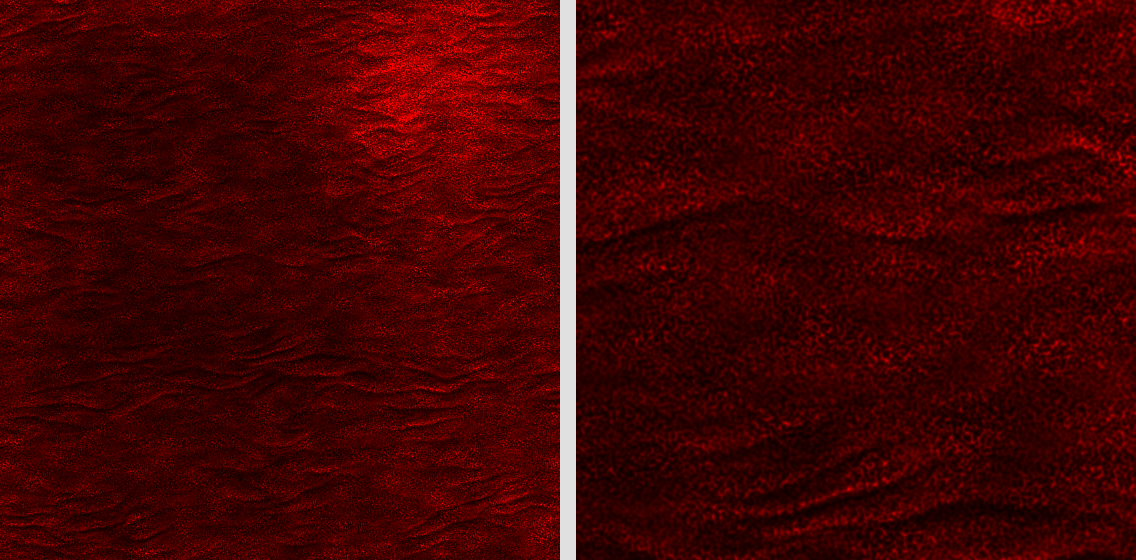
Left: the whole. Right: its middle third, enlarged.
Write a Shadertoy shader that draws this texture.

```glsl
// Dark red crinkled velvet: fine grain over wind-like horizontal creases, lit from the upper right.
#define BASE_RED 0.268
#define GLOW_GAIN 0.85
#define CREASE_GAIN 0.80
#define CREASE_SHARPNESS 6.0
#define CREASE_SCALE vec2(9.0, 30.0)
#define CREASE_STEP 0.0025
#define CREASE_TILT 0.10
#define MOTTLE_GAIN 0.50
#define GRAIN_GAIN 1.20
#define GRAIN_SCALE 365.0

vec2 randomGradient(vec2 cell) {
    vec3 q = fract(cell.xyx * vec3(0.1031, 0.1030, 0.0973));
    q += dot(q, q.yzx + 33.33);
    float angle = 6.28318 * fract((q.x + q.y) * q.z);
    return vec2(cos(angle), sin(angle));
}

float gradientNoise(vec2 p) {
    vec2 cell = floor(p), f = p - cell;
    vec2 w = f * f * f * (f * (f * 6.0 - 15.0) + 10.0);
    vec2 e = vec2(0.0, 1.0);
    float a = dot(randomGradient(cell), f);
    float b = dot(randomGradient(cell + e.yx), f - e.yx);
    float c = dot(randomGradient(cell + e.xy), f - e.xy);
    float d = dot(randomGradient(cell + e.yy), f - e.yy);
    return mix(mix(a, b, w.x), mix(c, d, w.x), w.y);
}

// Sharp crests along the zero lines of stretched noise
float ridge(vec2 p) {
    float n = gradientNoise(p);
    return exp(-CREASE_SHARPNESS * sqrt(n * n + 0.0006));
}

float clothHeight(vec2 p) {
    p.y -= CREASE_TILT * p.x;
    p.y += 0.035 * gradientNoise(p * vec2(5.0, 7.0) + 3.7);
    p.y += 0.012 * gradientNoise(p * vec2(19.0, 16.0) + 21.3);
    return ridge(p * CREASE_SCALE + 40.0)
         + 0.35 * ridge(p * CREASE_SCALE * vec2(2.1, 1.8) + 90.0);
}

// Crests are lit from above and drop into thin shadow below
float creaseShade(vec2 p) {
    vec2 stepUp = vec2(0.0, CREASE_STEP);
    float slope = clothHeight(p - stepUp) - clothHeight(p + stepUp);
    float patches = smoothstep(-0.25, 0.35, gradientNoise(p * vec2(5.0, 8.0) + 61.0));
    return slope * (slope < 0.0 ? 1.15 : 0.85) * (0.3 + patches);
}

float glow(vec2 p, vec2 center, vec2 radius) {
    vec2 d = (p - center) / radius;
    return exp(-dot(d, d));
}

// Broad light, as a change in log brightness
float broadLight(vec2 p) {
    float light = -0.27;
    light += GLOW_GAIN * glow(p, vec2(0.77, 0.84), vec2(0.25, 0.20));
    light += 0.48 * glow(p, vec2(1.04, 0.45), vec2(0.28, 0.60));
    light += 0.32 * glow(p, vec2(-0.03, 0.60), vec2(0.13, 0.50));
    light += 0.28 * glow(p, vec2(0.30, -0.02), vec2(0.50, 0.12));
    light += 0.30 * glow(p, vec2(0.35, 1.02), vec2(0.40, 0.07));
    return light + 0.45 * gradientNoise(p * 3.5 + 12.0);
}

float mottle(vec2 p) {
    p.y -= CREASE_TILT * p.x;
    return gradientNoise(p * vec2(16.0, 34.0) + 7.0)
         + 0.6 * gradientNoise(p * vec2(45.0, 90.0) + 31.0);
}

// Pixel-fine speckle, turned off the noise lattice
float grain(vec2 p) {
    vec2 q = mat2(0.80, 0.60, -0.60, 0.80) * p * GRAIN_SCALE;
    float clumps = 1.0 + 0.9 * gradientNoise(p * vec2(22.0, 40.0) + 53.0);
    return clumps * (gradientNoise(q + 17.0) + 0.5 * gradientNoise(q.yx * 0.57 + 71.0));
}

void mainImage(out vec4 fragColor, in vec2 fragCoord) {
    vec2 p = fragCoord / iResolution.xy;
    float tone = broadLight(p)
               + CREASE_GAIN * creaseShade(p)
               + MOTTLE_GAIN * mottle(p)
               + GRAIN_GAIN * grain(p);
    float red = clamp(BASE_RED * exp(tone), 0.0, 1.0);
    fragColor = vec4(red, 0.0, 0.0, 1.0);
}
```
